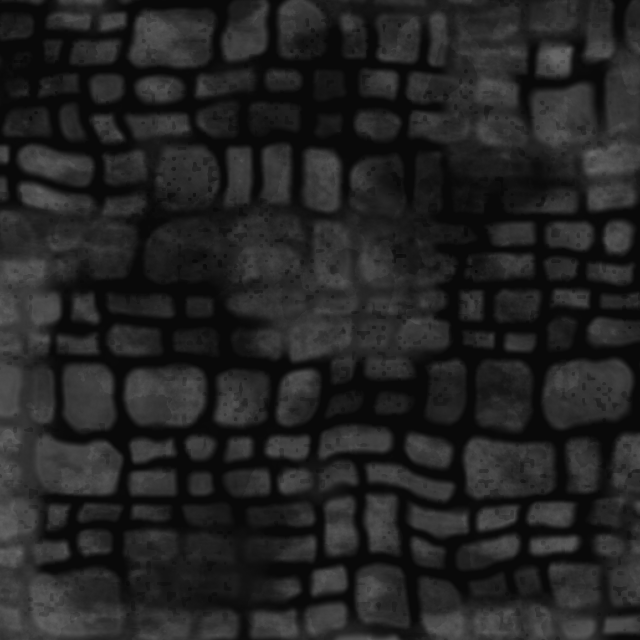
Write a three.js fragment shader that draws this texture.

```glsl
// Draws a dark, weathered wall of irregular rounded stones with sooty joints.
varying vec2 vUv;

const vec2 BLOCK_SIZE = vec2(0.17, 0.111);
const vec3 STONE_TINT = vec3(1.0);
const float STONE_LIGHT = 0.272;

float hash(vec2 p) {
  return fract(sin(dot(p, vec2(127.1, 311.7))) * 43758.5453);
}

float noise(vec2 p) {
  vec2 i = floor(p);
  vec2 f = fract(p);
  f = f * f * f * (f * (f * 6.0 - 15.0) + 10.0);
  float low = mix(hash(i), hash(i + vec2(1.0, 0.0)), f.x);
  float high = mix(hash(i + vec2(0.0, 1.0)), hash(i + vec2(1.0)), f.x);
  return mix(low, high, f.y);
}

float fbm(vec2 p) {
  float sum = 0.0;
  float gain = 0.5;
  for (int octave = 0; octave < 6; octave++) {
    sum += gain * noise(p);
    p = mat2(1.6, 1.2, -1.2, 1.6) * p + 7.3;
    gain *= 0.52;
  }
  return sum;
}

// Smooth wobble plus a finer one, so that no course runs straight
vec2 warp(vec2 p) {
  vec2 wide = vec2(noise(p * 7.0), noise(p * 7.0 + 31.0)) - 0.5;
  vec2 fine = vec2(noise(p * 32.0 + 5.0), noise(p * 32.0 + 57.0)) - 0.5;
  return p + 0.032 * wide + 0.009 * fine;
}

float blockEdge(float column, float band) {
  return column + 0.4 * (hash(vec2(column, band + 0.5)) - 0.5);
}

// Splits each block into one to four stones; gives offset from centre and half size
vec4 stoneAt(vec2 p, out vec2 id) {
  vec2 q = p / BLOCK_SIZE;
  float band = floor(q.y);
  q.x += 5.0 * hash(vec2(band, 3.7));
  q.y -= band;
  float column = floor(q.x);
  column += step(blockEdge(column + 1.0, band), q.x) - step(q.x, blockEdge(column, band));
  vec2 cell = vec2(column, band);
  vec2 lo = vec2(blockEdge(column, band), 0.0);
  vec2 hi = vec2(blockEdge(column + 1.0, band), 1.0);
  float kind = hash(cell + 11.3);
  if (kind < 0.64) {
    float middle = mix(0.4, 0.6, hash(cell + 23.1));
    if (q.y < middle) hi.y = middle; else lo.y = middle;
  }
  if (kind < 0.9) {
    float middle = mix(lo.x, hi.x, mix(0.34, 0.66, hash(cell + 7.0 * lo.y + 41.9)));
    if (q.x < middle) hi.x = middle; else lo.x = middle;
  }
  id = lo + vec2(0.0, band);
  return vec4(q - 0.5 * (lo + hi), 0.5 * (hi - lo)) * BLOCK_SIZE.xyxy;
}

float roundedBox(vec2 p, vec2 halfSize, float radius) {
  vec2 q = abs(p) - halfSize + radius;
  return length(max(q, 0.0)) + min(max(q.x, q.y), 0.0) - radius;
}

// Clouded face with ragged flaked patches, fine grain and small pits
float stoneFace(vec2 p) {
  float cloud = fbm(p * 3.2 + 2.0) - 0.5;
  float mottle = fbm(p * 15.0 + 19.0) - 0.5;
  float streak = fbm(mat2(0.8, 0.6, -0.6, 0.8) * p * vec2(8.0, 20.0)) - 0.5;
  float flake = smoothstep(0.48, 0.53, fbm(p * 17.0 + 67.0));
  float grain = fbm(p * 95.0) - 0.5;
  float pits = smoothstep(0.7, 0.84, noise(p * 125.0)) * smoothstep(0.4, 0.6, noise(p * 18.0));
  float light = STONE_LIGHT + 0.26 * cloud + 0.13 * mottle;
  light += 0.2 * streak * smoothstep(0.4, 0.7, noise(p * 2.6 + 13.0));
  light += 0.12 * grain * (1.0 - 0.6 * flake);
  return light - 0.042 * flake - 0.06 * pits;
}

void main() {
  vec2 id;
  vec4 stone = stoneAt(warp(vUv), id);
  vec2 halfSize = stone.zw - 0.005 - 0.003 * hash(id + 3.1);
  float radius = min(halfSize.x, halfSize.y) * mix(0.4, 0.85, hash(id + 8.2));
  float d = roundedBox(stone.xy, halfSize, radius);

  // Joints fade out where neighbouring stones have fused
  float joint = smoothstep(-0.009, 0.005, d);
  float hollow = smoothstep(-0.024, 0.004, d);
  float depth = mix(0.2, 0.82, smoothstep(0.25, 0.62, noise(vUv * 8.0 + 4.0)));

  // Each stone has its own tone, lit side and faint worn rim
  float angle = 6.2832 * hash(id + 5.6);
  float slope = dot(stone.xy / stone.zw, vec2(cos(angle), sin(angle)));
  float tone = 0.07 * (hash(id + 1.4) - 0.5) + 0.028 * slope;
  float rim = smoothstep(-0.015, -0.008, d) * (1.0 - joint);
  float light = stoneFace(vUv) + tone * (1.0 - joint) + 0.025 * rim;

  // Soot lies in the joints and in broad, flat shadows
  float soot = smoothstep(0.48, 0.72, fbm(vUv * vec2(6.0, 11.0) + 83.0));
  light *= (1.0 - depth * joint) * (1.0 - 0.34 * hollow * depth) * (1.0 - 0.5 * soot);
  gl_FragColor = vec4(STONE_TINT * max(light, 0.035), 1.0);
}
```
